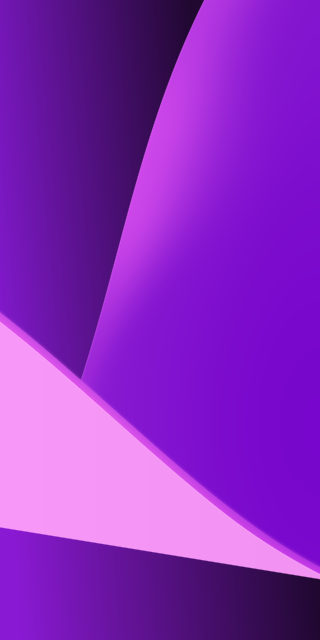
A WebGL 1 fragment shader for this background:

```glsl
precision highp float;
// Layered violet paper: a shaded backdrop, a curved glowing panel on the right,
// and a pink wedge with a magenta rim sweeping down across the lower half.
// Each sheet is bounded by a polynomial edge and composited from back to front.

uniform vec2 u_resolution;

#define VIOLET vec3(0.52, 0.10, 0.82)
#define DEEP_VIOLET vec3(0.47, 0.025, 0.80)
#define NIGHT vec3(0.125, 0.03, 0.19)
#define GLOW vec3(0.80, 0.275, 0.915)
#define PINK vec3(0.97, 0.595, 0.975)
#define RIM vec3(0.86, 0.32, 0.92)
#define RIM_WIDTH 0.0145
#define GLOW_WIDTH 0.20
#define HAIRLINE 0.0035

// Antialiased coverage of the region where d is positive.
float cover(float d, float pixel) {
  return clamp(d / pixel + 0.5, 0.0, 1.0);
}

// Thin soft line centred on d = 0.
float hairline(float d, float width) {
  return exp(-d * d / (width * width));
}

// Horizontal position of the panel's left edge at depth t.
float panelEdge(float t) {
  return 0.638 + t * (-1.0 + t * (1.172 - 0.98 * t));
}

// Depth of the wedge's upper edge at horizontal position s.
float wedgeTop(float s) {
  return 0.488 + s * (0.388 + s * (0.1606 - 0.1506 * s));
}

float wedgeBottom(float s) {
  return 0.824 + 0.081 * s;
}

// Backdrop darkening toward the upper right.
vec3 backdrop(float s, float t) {
  float shade = 1.45 * s + 0.28 * (0.5 - t);
  return mix(VIOLET * 0.97, NIGHT, clamp(shade, 0.0, 1.0));
}

// Floor below the wedge, darkening to the right.
vec3 ground(float s, float t) {
  float shade = 1.06 * s - 0.05 + 0.15 * (0.92 - t);
  return mix(VIOLET * vec3(1.04, 1.0, 1.01), NIGHT, clamp(shade, 0.0, 1.0));
}

// Panel with a magenta bloom that hugs its curved edge.
vec3 panel(float s, float t) {
  vec2 toDeep = (vec2(s, t) - vec2(1.0, 0.66)) / vec2(0.65, 0.55);
  vec3 col = mix(vec3(0.56, 0.14, 0.825), DEEP_VIOLET, exp(-dot(toDeep, toDeep)));
  col = mix(col, DEEP_VIOLET, 0.35 * smoothstep(0.65, 1.0, s));

  float d = max(s - panelEdge(t), 0.0);
  float width = GLOW_WIDTH * mix(0.78, 1.0, smoothstep(0.0, 0.25, t));
  width *= mix(1.0, 0.3, smoothstep(0.25, 0.6, t));
  float strength = mix(0.65, 1.0, smoothstep(0.0, 0.22, t));
  strength *= mix(1.0, 0.3, smoothstep(0.32, 0.59, t));
  col = mix(col, GLOW, strength * exp(-d * d / (width * width)));
  return mix(col, PINK, 0.2 * hairline(d, HAIRLINE));
}

// Pink face with a darker magenta rim along its upper edge.
vec3 wedge(float s, float t, float pixel) {
  float d = t - wedgeTop(s);
  float rimWidth = RIM_WIDTH * mix(1.0, 0.75, smoothstep(0.7, 1.0, s));
  vec3 face = mix(PINK, PINK * vec3(0.975, 0.965, 0.975), s);
  face = mix(face, vec3(1.0, 0.68, 1.0), 0.4 * hairline(d - rimWidth, HAIRLINE * 0.5));
  vec3 rim = mix(RIM, RIM * vec3(0.9, 0.72, 0.98), smoothstep(0.3, 1.0, s));
  rim = mix(rim * vec3(0.92, 0.9, 0.98), rim, smoothstep(0.0, rimWidth, d));
  return mix(rim, face, cover(d - rimWidth, pixel));
}

void main() {
  // s runs rightward, t runs downward, both from 0 to 1.
  float s = gl_FragCoord.x / u_resolution.x;
  float t = 1.0 - gl_FragCoord.y / u_resolution.y;
  vec2 pixel = 1.3 / u_resolution;

  // Upper sheets
  vec3 col = backdrop(s, t);
  col = mix(col, panel(s, t), cover(s - panelEdge(t), pixel.x));

  // Faint sheen just above the wedge
  float above = t - wedgeTop(s);
  col = mix(col, RIM, 0.25 * hairline(above, HAIRLINE));

  // Wedge and floor
  col = mix(col, wedge(s, t, pixel.y), cover(above, pixel.y));
  col = mix(col, ground(s, t), cover(t - wedgeBottom(s), pixel.y));

  gl_FragColor = vec4(col, 1.0);
}
```
